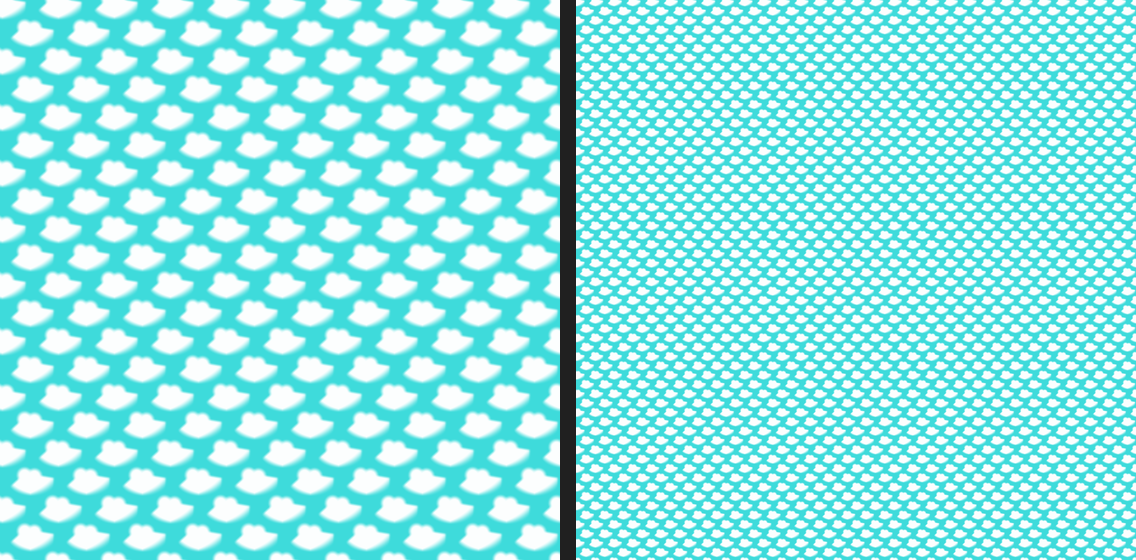
Left, the tile; right, the same tile 3 across and 3 down.
Reproduce this pattern procedurally as a three.js fragment shader.

```glsl
// Soft white clouds on turquoise, ten across, in twenty half-shifted rows.
// Each cloud joins two round puffs to a bowl-shaped base, whose lower
// edge is crisp under the middle and fades wider toward both sides.
varying vec2 vUv;

// Coverage of a round puff with a soft rim
float puff(vec2 p, vec2 center, float radius) {
  return 1.0 - smoothstep(radius - 0.08, radius + 0.012, length(p - center));
}

// Coverage below a signed edge, positive outside
float softCut(float edge) {
  return 1.0 - smoothstep(-0.05, 0.012, edge);
}

// Bowl trimmed by two sloping shoulders and an upright right side
float cloudBase(vec2 p) {
  float across = (p.x - 0.025) / 0.417;
  float bottom = -0.017 - 0.234 * sqrt(max(0.0, 1.0 - across * across));
  float fadeWidth = 0.06 + (p.x > 0.0 ? 0.45 : 0.22) * abs(p.x);
  float bowl = smoothstep(-0.02, fadeWidth, p.y - bottom);
  float rightShoulder = softCut(p.y + 0.17 * p.x - 0.151);
  float leftShoulder = softCut(0.735 * p.y - 0.677 * p.x - 0.196);
  float rightSide = softCut(p.x - 0.435);
  return bowl * rightShoulder * leftShoulder * rightSide;
}

float cloud(vec2 p) {
  float gap = 1.0 - cloudBase(p);
  gap *= 1.0 - puff(p, vec2(-0.105, 0.113), 0.156);
  gap *= 1.0 - puff(p, vec2(0.07, 0.095), 0.156);
  return 1.0 - gap;
}

void main() {
  vec2 grid = vUv * 10.0 - vec2(0.045, 0.903);
  float cover = 0.0;

  // Two interleaved lattices form the staggered rows
  for (int i = 0; i < 2; i++) {
    vec2 p = fract(grid + 0.5 * float(i) + 0.5) - 0.5;
    cover = max(cover, cloud(p));
  }

  vec3 sky = vec3(0.245, 0.86, 0.86);
  vec3 white = vec3(0.99, 0.998, 0.998);
  gl_FragColor = vec4(mix(sky, white, cover), 1.0);
}
```
